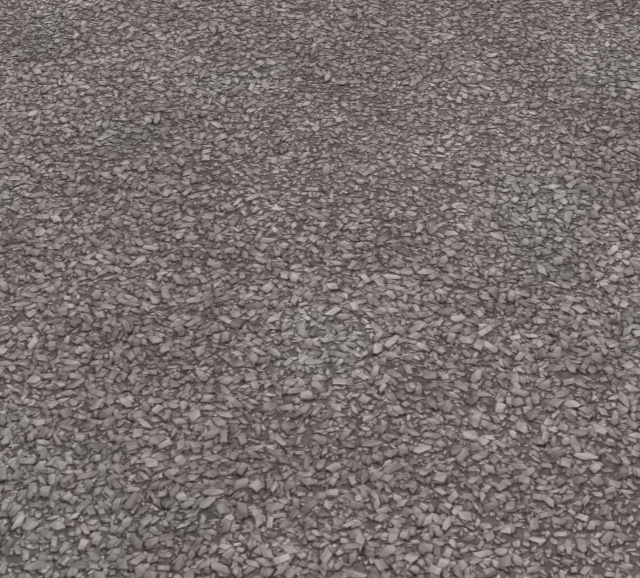
Write a Shadertoy shader that draws this texture.

```glsl
// Crushed grey-brown gravel on the ground, seen at a slant.
// Layers of jittered, many-sided chips are painted from fine to coarse and
// from far to near; each chip darkens what lies around and below it.

#define LAYERS 6
#define GRAIN_DENSITY 98.0
#define HORIZON 2.4
#define SLANT 3.0
#define EDGE_SOFTNESS 0.0023
#define SHADOW 0.27
#define CHIP_TONE 0.567
#define TONE_SPREAD 0.24
#define FACET_CONTRAST 0.07
#define GROUND_TONE 0.38
#define PATCH_CONTRAST 0.22

const float TAU = 6.28318;

vec4 hash4(vec2 p) {
    vec4 q = fract(p.xyxy * vec4(0.1031, 0.1030, 0.0973, 0.1099));
    q += dot(q, q.wzxy + 33.33);
    return fract((q.xxyz + q.yzzw) * q.zywx);
}

float noise(vec2 p) {
    vec2 i = floor(p), f = fract(p);
    f = f * f * (3.0 - 2.0 * f);
    float low = mix(hash4(i).x, hash4(i + vec2(1, 0)).x, f.x);
    float high = mix(hash4(i + vec2(0, 1)).x, hash4(i + vec2(1, 1)).x, f.x);
    return mix(low, high, f.y);
}

vec2 rotate(vec2 p, float a) {
    float c = cos(a), s = sin(a);
    return vec2(c * p.x - s * p.y, s * p.x + c * p.y);
}

// Signed distance to an irregular six-sided chip with clipped corners
float chipDistance(vec2 p, float radius, float seed) {
    float d = length(p) - 1.15 * radius;
    for (int k = 0; k < 6; k++) {
        float wobble = sin(float(k) * 2.4 + seed * 40.0);
        float a = (float(k) + 0.22 * wobble) * TAU / 6.0;
        float reach = radius * (0.8 + 0.26 * sin(float(k) * 4.1 + seed * 71.0));
        d = max(d, dot(p, vec2(cos(a), sin(a))) - reach);
    }
    return d;
}

// Paints one layer of chips over the given tone; its grid is slightly turned
float paintLayer(float tone, vec2 ground, float size, float seed, float soft) {
    float turn = 0.45 * sin(seed * 2.3);
    vec2 shift = seed * vec2(17.37, 9.71);
    vec2 p = rotate(ground, turn) / size + shift;
    vec2 cell = floor(p);
    for (int y = 1; y >= -1; y--)
    for (int x = -1; x <= 1; x++) {
        vec2 id = cell + vec2(x, y);
        vec4 place = hash4(id + seed * vec2(71.0, 37.0));
        vec4 look = hash4(id + seed * vec2(29.0, 83.0) + 311.0);

        // Coarse chips are rare where the ground is worn fine
        vec2 spot = rotate(id - shift, -turn) * size;
        float worn = smoothstep(0.5, 0.8, noise(spot * vec2(0.05, 0.08) + 5.0));
        float presence = 0.68 - 0.42 * worn * smoothstep(0.7, 1.05, size);
        if (place.w > presence) continue;

        vec2 offset = rotate(p - id - 0.15 - 0.7 * place.xy, -turn);
        float stretch = mix(1.0, 1.36, look.x);
        vec2 q = rotate(offset, place.z * TAU) * vec2(1.0 / stretch, stretch);
        float d = chipDistance(q, mix(0.27, 0.53, look.y), look.z);

        // Cast shadow, wider on the near side
        float open = smoothstep(-0.05, 0.16, d + 0.22 * offset.y);
        tone *= 1.0 - SHADOW * (1.0 - open);

        // Chip face: own tone, two facets, lit upper side, dim rim
        float face = CHIP_TONE + TONE_SPREAD * (0.5 * (look.w + fract(place.x * 13.0)) - 0.5);
        vec2 ridge = rotate(vec2(1, 0), look.x * 5.0 * TAU);
        float facet = smoothstep(-0.1, 0.1, dot(offset, ridge) + 0.2 * look.z - 0.1);
        face += FACET_CONTRAST * (facet - 0.5) + 0.06 * offset.y;
        face -= 0.05 * smoothstep(-0.12, 0.0, d);
        tone = mix(tone, face, 1.0 - smoothstep(-soft, soft, d * size));
    }
    return tone;
}

void mainImage(out vec4 fragColor, in vec2 fragCoord) {
    vec2 uv = fragCoord / iResolution.x;

    // Slanted ground plane, shrinking toward the top
    float depth = HORIZON - uv.y;
    vec2 ground = GRAIN_DENSITY * vec2(uv.x - 0.5, SLANT) / depth + vec2(200.0, 0.0);
    float soft = max(EDGE_SOFTNESS, 0.7 / iResolution.x) * GRAIN_DENSITY / depth;

    // Fine grit, then chips of growing size
    float tone = GROUND_TONE + 0.12 * (noise(ground * 3.0) - 0.5);
    for (int i = 0; i < LAYERS; i++) {
        float t = float(i) / float(LAYERS - 1);
        tone = paintLayer(tone, ground, mix(0.58, 1.17, t), float(i) + 1.0, soft);
    }

    // Surface grain and broad patches
    tone += 0.04 * (noise(ground * 4.0 + 50.0) - 0.5);
    float patches = 0.6 * noise(ground * 0.07) + 0.4 * noise(ground * 0.2 + 30.0);
    tone *= 1.0 + PATCH_CONTRAST * (patches - 0.5);

    // Warm grey, with a few faint cooler spots
    float cool = smoothstep(0.6, 0.9, noise(ground * 0.11 + 80.0)) * noise(ground * 0.6);
    vec3 tint = mix(vec3(0.013, -0.016, -0.028), vec3(-0.012, -0.01, -0.02), 0.7 * cool);
    fragColor = vec4(clamp(tone + tint, 0.0, 1.0), 1.0);
}
```
